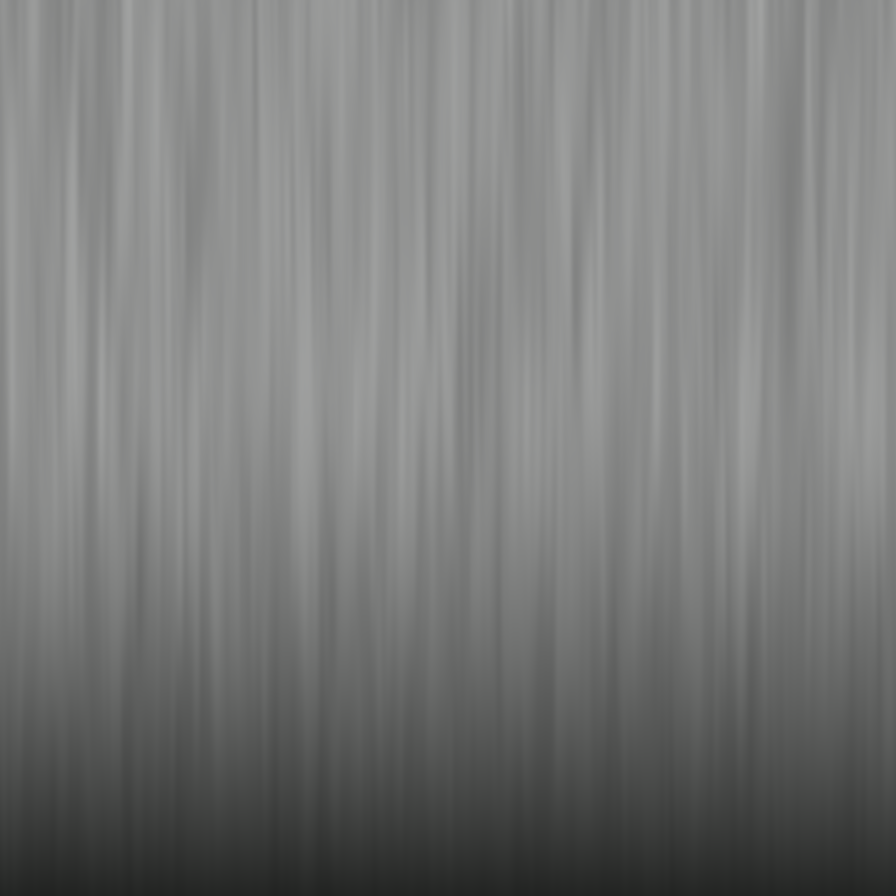
Give the GLSL for this texture, as a three.js fragment shader.

```glsl
// Brushed grey metal: fine vertical streaks over a shade that falls to near black at the bottom.
// Each streak layer blends neighbouring columns of smooth 1D noise, every column
// shifted by its own random phase so that streaks start and end at scattered heights.

varying vec2 vUv;

const vec3 DARK_METAL = vec3(0.136, 0.142, 0.136);
const vec3 LIGHT_METAL = vec3(0.565, 0.569, 0.566);
const float FADE_HEIGHT = 0.60;    // height at which the shade reaches full light
const float FADE_POWER = 1.83;     // curvature of the fade
const float STREAK_CONTRAST = 0.14;
const float SHADOW_CONTRAST = 0.55; // share of the contrast left at the bottom

// Columns across, noise cells up, and weight of each layer
const vec3 BROAD_STREAKS = vec3(46.0, 3.2, 0.36);
const vec3 MEDIUM_STREAKS = vec3(92.0, 4.2, 0.50);
const vec3 FINE_STREAKS = vec3(165.0, 5.0, 0.30);

float hash(vec2 p) {
  vec3 q = fract(vec3(p.xyx) * 0.1031);
  q += dot(q, q.yzx + 33.33);
  return fract((q.x + q.y) * q.z);
}

// Smooth signed noise along one column, with a random vertical phase
float columnNoise(float column, float height, float seed) {
  float y = height + 20.0 * hash(vec2(column, seed));
  float cell = floor(y);
  float blend = smoothstep(0.0, 1.0, fract(y));
  vec2 key = vec2(column + seed * 17.0, cell + seed * 5.0);
  return mix(hash(key), hash(key + vec2(0.0, 1.0)), blend) * 2.0 - 1.0;
}

float streakLayer(vec2 uv, vec3 layer, float seed) {
  // A slight sway varies the widths and keeps edges from being ruler straight
  float sway = 0.0015 * sin(uv.y * 7.0 + uv.x * 43.0 + seed);
  float x = (uv.x + sway) * layer.x + seed;
  float column = floor(x);
  float blend = smoothstep(0.0, 1.0, fract(x));
  float height = uv.y * layer.y;
  float left = columnNoise(column, height, seed);
  float right = columnNoise(column + 1.0, height, seed);
  return layer.z * mix(left, right, blend);
}

void main() {
  // Vertical shade
  float rise = clamp(vUv.y / FADE_HEIGHT, 0.0, 1.0);
  float light = 1.0 - pow(1.0 - rise, FADE_POWER);
  vec3 metal = mix(DARK_METAL, LIGHT_METAL, light);

  // Brushed streaks, weaker in the shadow
  float streaks = streakLayer(vUv, BROAD_STREAKS, 3.3)
                + streakLayer(vUv, MEDIUM_STREAKS, 7.7)
                + streakLayer(vUv, FINE_STREAKS, 12.1);
  float contrast = STREAK_CONTRAST * mix(SHADOW_CONTRAST, 1.0, light);

  gl_FragColor = vec4(metal * (1.0 + contrast * streaks), 1.0);
}
```
